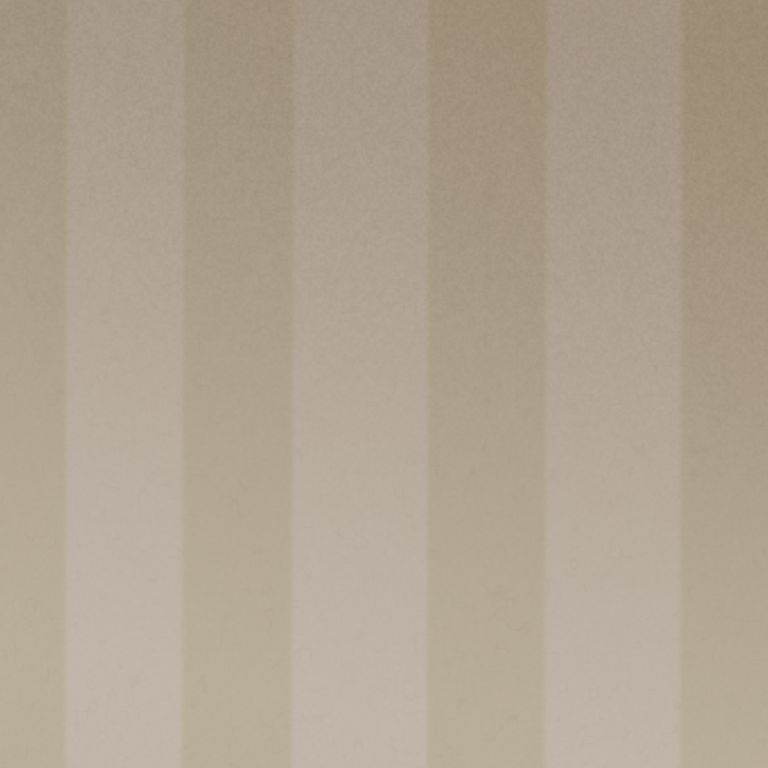
Give the GLSL for this pattern, as a Shadertoy shader.

```glsl
// Broad vertical wallpaper stripes, three warm pink-beige bands on olive-beige.
// A bent stripe coordinate gives the slightly uneven widths; a diagonal light
// falloff darkens the top right, and fine noise with thin dents adds paper grain.

float hash(vec2 p) {
    vec3 q = fract(p.xyx * vec3(0.1031, 0.1030, 0.0973));
    q += dot(q, q.yzx + 33.33);
    return fract((q.x + q.y) * q.z);
}

float noise(vec2 p) {
    vec2 i = floor(p), f = fract(p);
    f = f * f * (3.0 - 2.0 * f);
    return mix(mix(hash(i), hash(i + vec2(1, 0)), f.x),
               mix(hash(i + vec2(0, 1)), hash(i + vec2(1, 1)), f.x), f.y);
}

// Signed distance to the nearest stripe edge in repeats, negative inside pink
float stripeDistance(vec2 uv) {
    float d = uv.x - 0.1615 + 0.003 * (0.5 - uv.y);
    float u = d * (3.372 - 0.358 * d);
    float band = floor(u + 0.5);
    float halfWidth = 0.267 - 0.010 * cos(3.14159 * band);
    return abs(u - band) - halfWidth;
}

void mainImage(out vec4 fragColor, in vec2 fragCoord) {
    vec2 uv = fragCoord / iResolution.xy;
    float pixel = 1.0 / iResolution.y;

    // Light falls from lower left to upper right, easing off at both ends
    float light = clamp(1.06 - uv.y - 0.22 * (uv.x - 0.45), 0.0, 1.0);
    light = mix(light, smoothstep(0.0, 1.0, light), 0.45);

    vec3 olive = mix(vec3(0.619, 0.567, 0.484), vec3(0.726, 0.682, 0.602), light);
    vec3 pink = mix(vec3(0.643, 0.587, 0.521), vec3(0.757, 0.711, 0.668), light);
    olive += vec3(-0.008, -0.016, -0.022) * smoothstep(1.0, 2.0, uv.x + uv.y);

    // Stripes with soft edges and a faint yellow fringe on the olive side
    float edge = stripeDistance(uv);
    float soft = 3.3 * max(0.0050, pixel);
    float isOlive = smoothstep(-soft, soft, edge);
    vec3 color = mix(pink, olive, isOlive);
    color += isOlive * exp(-abs(edge) * 30.0) * vec3(0.001, 0.002, -0.006);

    // Fine paper grain and thin short dents, fading toward the lit bottom
    float grain = 0.6 * noise(uv * 340.0) + 0.4 * noise(uv * 190.0 + 31.0) - 0.5;
    float ridge = abs(noise(uv * 75.0 + 80.0) - 0.5);
    float dent = (1.0 - smoothstep(0.0, 0.09, ridge))
               * smoothstep(0.55, 0.80, noise(uv * 60.0 + 160.0));
    float strength = mix(1.5, 0.55, smoothstep(0.1, 0.8, light));
    color += strength * 0.028 * grain - 0.012 * dent;

    // Slight uneven tint
    color += 0.004 * (noise(uv * 24.0 + 50.0) - 0.5) * vec3(0.6, 0.5, 1.0);

    fragColor = vec4(clamp(color, 0.0, 1.0), 1.0);
}
```
